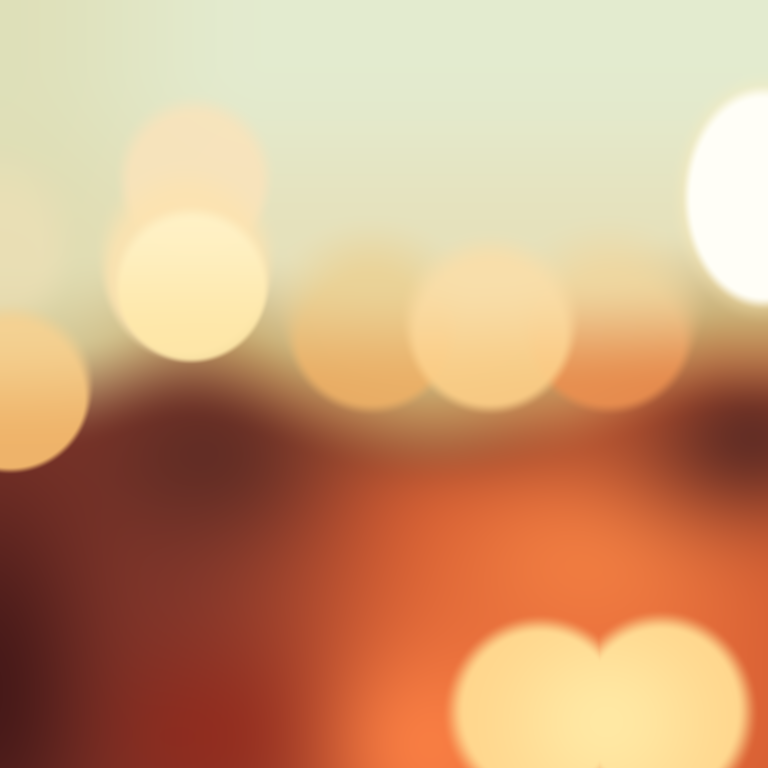
Reproduce this background procedurally as a Shadertoy shader.

```glsl
// Defocused sunset: pale sky over a rust-red ground with soft, warm bokeh lights.

#define HORIZON 0.485
#define HAZE_BELOW 0.08
#define HAZE_ABOVE 0.065
#define ROW_START vec2(0.484, 0.573)
#define ROW_STEP 0.155
#define ROW_RADIUS 0.106
#define PAIR_START vec2(0.703, 0.070)
#define PAIR_STEP 0.158

const vec3 MINT  = vec3(0.89, 0.92, 0.81);
const vec3 CREAM = vec3(0.90, 0.88, 0.73);
const vec3 OLIVE = vec3(0.77, 0.65, 0.41);
const vec3 PEACH = vec3(0.98, 0.89, 0.73);
const vec3 AMBER = vec3(0.96, 0.73, 0.43);
const vec3 LEMON = vec3(1.00, 0.91, 0.64);
const vec3 EMBER = vec3(0.97, 0.49, 0.26);
const vec3 UMBER = vec3(0.37, 0.17, 0.14);

// Gaussian falloff around a centre, one at its peak.
float glow(vec2 p, vec2 centre, vec2 size) {
    vec2 d = (p - centre) / size;
    return exp(-dot(d, d));
}

// Elliptical light whose edge blurs from "soft" below to "topSoft" above.
float bokeh(vec2 p, vec2 centre, vec2 radius, float soft, float topSoft) {
    vec2 d = (p - centre) / radius;
    float blur = mix(soft, topSoft, smoothstep(-0.4, 0.9, d.y));
    return 1.0 - smoothstep(1.0 - blur, 1.0 + blur, length(d));
}

vec3 skyColour(vec2 p, float height) {
    vec3 col = mix(OLIVE, CREAM, smoothstep(0.0, 0.18, height));
    col = mix(col, MINT, smoothstep(0.66, 0.92, p.y));
    float leftTint = 1.0 - smoothstep(0.0, 0.35, p.x);
    return mix(col, vec3(0.86, 0.85, 0.67), 0.6 * leftTint);
}

vec3 groundColour(vec2 p) {
    vec3 col = mix(vec3(0.52, 0.22, 0.17), vec3(0.82, 0.35, 0.19),
                   smoothstep(0.20, 0.60, p.x));
    // Warm patches
    col = mix(col, vec3(0.57, 0.16, 0.11), 0.8 * glow(p, vec2(0.28, 0.04), vec2(0.17, 0.12)));
    col = mix(col, vec3(0.95, 0.50, 0.26), 0.9 * glow(p, vec2(0.77, 0.27), vec2(0.20, 0.13)));
    col = mix(col, EMBER, glow(p, vec2(0.56, 0.03), vec2(0.13, 0.14)));
    // Shadows
    col = mix(col, vec3(0.58, 0.30, 0.19), 0.7 * glow(p, vec2(0.55, 0.43), vec2(0.25, 0.06)));
    col = mix(col, UMBER, 0.9 * glow(p, vec2(0.27, 0.41), vec2(0.15, 0.12)));
    col = mix(col, UMBER, 0.95 * glow(p, vec2(0.98, 0.43), vec2(0.15, 0.11)));
    col = mix(col, vec3(0.26, 0.09, 0.09), 0.95 * glow(p, vec2(-0.02, 0.10), vec2(0.14, 0.28)));
    return col;
}

// Stacked lights on the left and a faint one at the edge.
vec3 addLeftLights(vec3 col, vec2 p) {
    col = mix(col, PEACH, 0.35 * bokeh(p, vec2(0.0, 0.68), vec2(0.08, 0.10), 0.35, 0.5));
    col = mix(col, PEACH, 0.85 * bokeh(p, vec2(0.254, 0.766), vec2(0.094, 0.098), 0.12, 0.18));
    col = mix(col, vec3(0.99, 0.89, 0.69),
              0.85 * bokeh(p, vec2(0.243, 0.650), vec2(0.107, 0.116), 0.08, 0.24));
    vec3 core = mix(vec3(1.0, 0.91, 0.66), vec3(1.0, 0.95, 0.78), smoothstep(0.55, 0.72, p.y));
    col = mix(col, core, 0.9 * bokeh(p, vec2(0.250, 0.627), vec2(0.097), 0.05, 0.12));

    vec3 low = mix(AMBER, vec3(0.96, 0.82, 0.57), smoothstep(0.42, 0.58, p.y));
    return mix(col, low, 0.95 * bokeh(p, vec2(0.013, 0.490), vec2(0.103), 0.05, 0.16));
}

// Three lights along the horizon, the middle one drawn last.
vec3 addHorizonLights(vec3 col, vec2 p) {
    vec3 base[3] = vec3[3](vec3(0.93, 0.69, 0.40), vec3(0.99, 0.81, 0.53), vec3(0.92, 0.56, 0.31));
    vec3 cap[3] = vec3[3](vec3(0.92, 0.82, 0.58), vec3(0.98, 0.87, 0.66), vec3(0.94, 0.84, 0.62));
    for (int i = 0; i < 3; i++) {
        int k = (i * 2) % 3;
        vec2 centre = ROW_START + vec2(ROW_STEP * float(k), 0.0);
        vec3 tint = mix(base[k], cap[k], smoothstep(-0.08, 0.07, p.y - centre.y));
        float topSoft = k == 1 ? 0.22 : 0.45;
        col = mix(col, tint, 0.9 * bokeh(p, centre, vec2(ROW_RADIUS), 0.09, topSoft));
    }
    return col;
}

// Overlapping pair at the bottom inside an ember halo.
vec3 addLowerPair(vec3 col, vec2 p) {
    col = mix(col, EMBER, 0.7 * glow(p, vec2(0.78, 0.07), vec2(0.21, 0.16)));
    float light = 0.0;
    for (int i = 0; i < 2; i++) {
        vec2 centre = PAIR_START + vec2(PAIR_STEP * float(i), 0.003);
        light = max(light, bokeh(p, centre, vec2(0.113, 0.115 + 0.005 * float(i)), 0.14, 0.12));
    }
    vec3 tint = mix(vec3(1.0, 0.83, 0.54), LEMON, glow(p, vec2(0.79, 0.06), vec2(0.13, 0.12)));
    return mix(col, tint, light);
}

void mainImage(out vec4 fragColor, in vec2 fragCoord) {
    vec2 p = fragCoord / iResolution.xy;

    // Uneven, hazy horizon
    float horizon = HORIZON + 0.055 * smoothstep(0.72, 0.95, p.x);
    horizon += 0.045 * glow(p, vec2(0.25, p.y), vec2(0.12, 1.0));
    horizon -= 0.035 * glow(p, vec2(0.56, p.y), vec2(0.14, 1.0));
    float height = p.y - horizon;
    vec3 col = mix(groundColour(p), skyColour(p, height),
                   smoothstep(-HAZE_BELOW, HAZE_ABOVE, height));

    col = addLeftLights(col, p);
    col = addHorizonLights(col, p);
    col = addLowerPair(col, p);

    // Bright sun at the right edge
    vec2 sun = vec2(0.995, 0.743);
    col = mix(col, vec3(1.0, 0.93, 0.73), 0.5 * bokeh(p, sun, vec2(0.108, 0.146), 0.15, 0.15));
    col = mix(col, vec3(1.0, 0.998, 0.97), bokeh(p, sun, vec2(0.101, 0.138), 0.07, 0.08));
    fragColor = vec4(clamp(col, 0.0, 1.0), 1.0);
}
```
